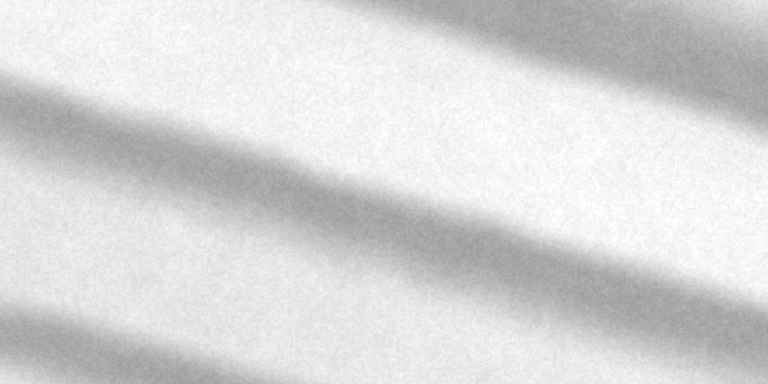
This background is drawn by a Shadertoy shader. Its source:

```glsl
// Soft diagonal shadows falling across a pale, grainy paper wall.
// Each shadow is the product of two blurred sloping edges; layered
// value noise adds mottling, paper fibre and fine grain.

float hash(vec2 cell) {
    vec3 q = fract(vec3(cell.xyx) * 0.1031);
    q += dot(q, q.yzx + 33.33);
    return fract((q.x + q.y) * q.z);
}

float valueNoise(vec2 p) {
    vec2 cell = floor(p), f = fract(p);
    f = f * f * (3.0 - 2.0 * f);
    vec2 e = vec2(0.0, 1.0);
    return mix(mix(hash(cell), hash(cell + e.yx), f.x),
               mix(hash(cell + e.xy), hash(cell + e.yy), f.x), f.y);
}

// Zero-centred noise, safe to add to a tone
float grain(vec2 p, float frequency) {
    return valueNoise(p * frequency + frequency) - 0.5;
}

// Shadow between two depths, each edge with its own half-width of blur
float shadowBand(float depth, float upper, float lower, vec2 blur) {
    return smoothstep(upper - blur.x, upper + blur.x, depth)
         * (1.0 - smoothstep(lower - blur.y, lower + blur.y, depth));
}

void mainImage(out vec4 fragColor, in vec2 fragCoord) {
    vec2 p = fragCoord / iResolution.y;
    float x = p.x;
    float depth = 1.0 - p.y + 0.018 * grain(p, 7.0);

    // Wall light: brightest between the two upper shadows
    float centreLine = 0.20 + 0.30 * x;
    float wall = mix(0.952, 0.905, smoothstep(0.0, 0.3, depth - centreLine));
    wall -= 0.06 * smoothstep(0.25, 0.6, centreLine - depth);
    wall += 0.015 * smoothstep(0.5, 1.5, x);

    // Three shadows: top right, centre, bottom left
    float shadow = shadowBand(depth, 0.31 * x - 0.545, 0.311 * (x - 0.90), vec2(0.12, 0.06));
    shadow = max(shadow, shadowBand(depth, centreLine, 0.375 + 0.315 * x, vec2(0.06, 0.10)));
    shadow = max(shadow, shadowBand(depth, 0.79 + 0.28 * x, 0.945 + 0.29 * x, vec2(0.06, 0.08)));
    float tone = mix(wall, 0.655, shadow);

    // Paper texture, from broad mottling to fine grain
    tone += 0.020 * grain(p, 11.0) + 0.022 * grain(p, 45.0);
    tone += 0.035 * grain(p, 110.0) + 0.055 * grain(p, 230.0);

    fragColor = vec4(vec3(clamp(tone, 0.0, 1.0)), 1.0);
}
```
